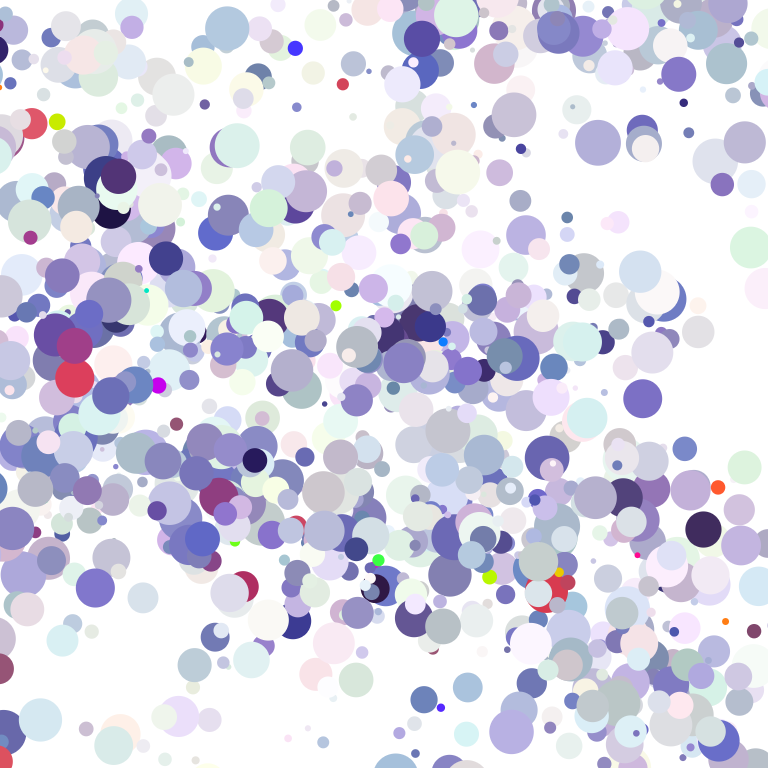
This pattern is drawn by a Shadertoy shader. Its source:

```glsl
// Clustered drifts of opaque violet, blue and pale confetti discs on white.

const int LAYERS = 10;
const float CELLS = 16.0;   // grid cells per canvas side

// Integer hash: three independent values in 0..1
vec3 hash3(ivec3 seed) {
    uvec3 v = uvec3(seed + 512) * 1664525u + 1013904223u;
    v.x += v.y * v.z; v.y += v.z * v.x; v.z += v.x * v.y;
    v ^= v >> 16u;
    v.x += v.y * v.z; v.y += v.z * v.x; v.z += v.x * v.y;
    return vec3(v >> 8u) / 16777216.0;
}

float cornerSlope(ivec2 corner, vec2 offset, int seed) {
    return dot(2.0 * hash3(ivec3(corner, seed)).xy - 1.0, offset);
}

// Gradient noise, roughly -0.7..0.7
float gradientNoise(vec2 p, int seed) {
    ivec2 i = ivec2(floor(p));
    vec2 f = fract(p);
    vec2 u = f * f * (3.0 - 2.0 * f);
    float low = mix(cornerSlope(i, f, seed),
                    cornerSlope(i + ivec2(1, 0), f - vec2(1, 0), seed), u.x);
    float high = mix(cornerSlope(i + ivec2(0, 1), f - vec2(0, 1), seed),
                     cornerSlope(i + ivec2(1, 1), f - vec2(1, 1), seed), u.x);
    return mix(low, high, u.y);
}

// Squared distance to the segment a-b, in units of its width
float drift(vec2 p, vec2 a, vec2 b, float width) {
    vec2 ab = b - a;
    float along = clamp(dot(p - a, ab) / dot(ab, ab), 0.0, 1.0);
    vec2 d = (p - a - ab * along) / width;
    return dot(d, d);
}

// Crowded, strongly coloured areas
float richDrifts(vec2 p) {
    float d = drift(p, vec2(0.13, 0.72), vec2(0.10, 0.38), 0.10);
    d = min(d, drift(p, vec2(0.10, 0.48), vec2(0.45, 0.27), 0.11));
    d = min(d, drift(p, vec2(0.20, 0.57), vec2(0.74, 0.55), 0.09));
    d = min(d, drift(p, vec2(0.42, 0.30), vec2(0.75, 0.30), 0.12));
    d = min(d, drift(p, vec2(0.76, 0.24), vec2(0.90, 0.03), 0.09));
    d = min(d, drift(p, vec2(0.60, 0.99), vec2(1.0, 0.94), 0.05));
    return exp(-d);
}

// Looser, paler areas
float paleDrifts(vec2 p) {
    float d = drift(p, vec2(0.25, 0.74), vec2(0.60, 0.74), 0.08);
    d = min(d, drift(p, vec2(0.60, 0.74), vec2(0.62, 0.95), 0.08));
    d = min(d, drift(p, vec2(0.02, 0.92), vec2(0.38, 0.92), 0.08));
    return exp(-d);
}

// Chance that a cell holds a disc
float discDensity(vec2 p, float rich) {
    float clump = gradientNoise(p * 7.0, 7);
    float density = 0.09 + 0.5 * clump * (0.3 + rich)
                  + max(0.75 * rich, 0.32 * paleDrifts(p));
    return max(density, 0.05);
}

float discRadius(float pick) {
    return pick < 0.32 ? mix(0.003, 0.011, pick / 0.32)
                       : mix(0.012, 0.030, (pick - 0.32) / 0.68);
}

// Tone runs from pale through lavender and blue to indigo, plum and red
vec3 discColor(float tone, vec3 vary) {
    vec3 jitter = mix(vary, vary.xxx, 0.3) - 0.5;
    if (tone < 0.28) return min(vec3(0.91, 0.92, 0.93) + 0.17 * jitter, 1.0);
    vec3 base = vec3(0.78, 0.26, 0.36);
    if (tone < 0.98) base = vec3(0.59, 0.27, 0.49);
    if (tone < 0.96) base = vec3(0.36, 0.31, 0.64) * mix(0.5, 1.25, vary.y);
    if (tone < 0.89) base = vec3(0.50, 0.50, 0.74);
    if (tone < 0.64) base = vec3(0.74, 0.74, 0.84);
    return base + 0.19 * jitter;
}

// Vivid hue for a few tiny dots
vec3 accentColor(float hue) {
    return clamp(0.55 + 0.6 * cos(6.2832 * (hue + vec3(0.0, 0.33, 0.67))), 0.0, 1.0);
}

void mainImage(out vec4 fragColor, in vec2 fragCoord) {
    vec2 p = fragCoord / iResolution.y;

    // Discs are at most one cell wide, so the four nearest cells suffice
    ivec2 home = ivec2(floor(p * CELLS - 0.5));
    vec4 rich, density;
    for (int k = 0; k < 4; k++) {
        vec2 middle = (vec2(home + ivec2(k & 1, k >> 1)) + 0.5) / CELLS;
        rich[k] = richDrifts(middle);
        density[k] = discDensity(middle, rich[k]);
    }

    // Composite from the top layer down until nothing shows through
    vec3 color = vec3(0.0);
    float unseen = 1.0;
    for (int n = 0; n < LAYERS * 4 && unseen > 0.01; n++) {
        int k = n & 3, layer = n >> 2;
        ivec2 cell = home + ivec2(k & 1, k >> 1);
        vec3 place = hash3(ivec3(cell, layer));
        float radius = discRadius(place.z);
        float gap = radius - length(p - (vec2(cell) + place.xy) / CELLS);
        float cover = clamp(0.5 + gap * iResolution.y, 0.0, 1.0);
        if (cover <= 0.0) continue;

        vec3 pick = hash3(ivec3(cell, layer + 100));
        if (pick.x > density[k]) continue;
        float tone = pow(pick.y, mix(2.4, 0.9, rich[k]));
        vec3 paint = discColor(tone, hash3(ivec3(cell, layer + 200)));
        if (radius < 0.011 && pick.z < 0.06) paint = accentColor(pick.z / 0.06);
        color += unseen * cover * paint;
        unseen *= 1.0 - cover;
    }
    fragColor = vec4(color + unseen, 1.0);
}
```
